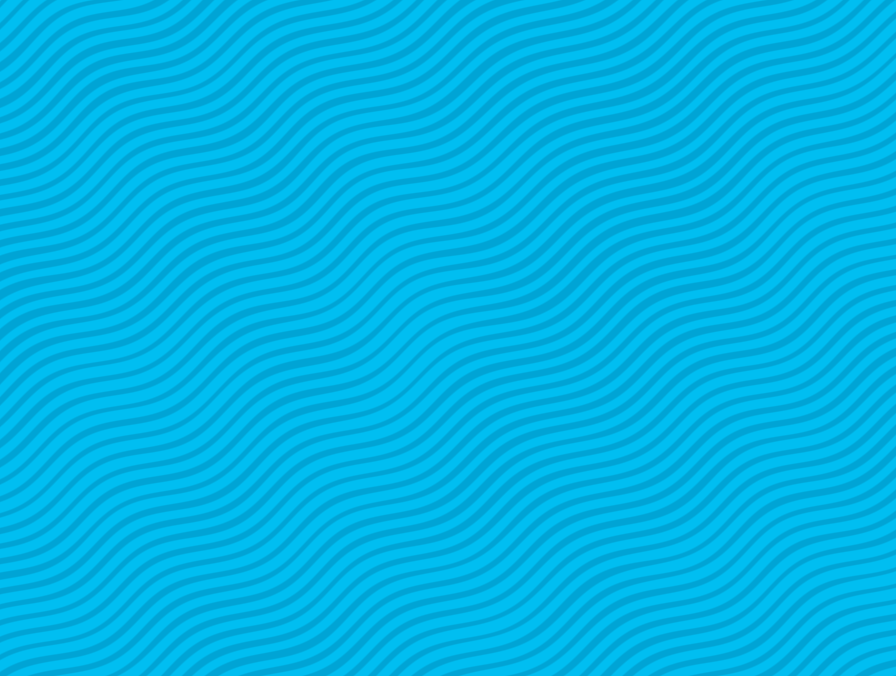
A Shadertoy shader for this pattern:

```glsl
float hash(vec2 p) {
    return fract(sin(dot(p, vec2(127.1, 311.7))) * 43758.5453);
}

float noise(vec2 p) {
    vec2 cell = floor(p), f = fract(p);
    f = f * f * (3.0 - 2.0 * f);
    return mix(mix(hash(cell), hash(cell + vec2(1, 0)), f.x),
               mix(hash(cell + vec2(0, 1)), hash(cell + 1.0), f.x), f.y);
}

void mainImage(out vec4 fragColor, in vec2 fragCoord) {
    vec2 uv = fragCoord / iResolution.x;

    // Wave fronts lean across the rising stripes, with a slow drift
    float drift = 0.03 * (noise(uv * 4.0) - 0.5);
    float phase = 6.28319 * (uv.x + 0.57 * uv.y - 0.666 + drift) / 0.242;
    float height = uv.y - 0.52 * uv.x - 0.0122 * sin(phase);
    height += 0.008 * (noise(uv * 5.0 + 17.0) - 0.5);

    // Stripes swell and thin along their length and from patch to patch
    float stripe = height / 0.0201;
    float row = floor(stripe);
    float width = 0.405 + 0.18 * (noise(vec2(uv.x * 8.0, row)) - 0.5);
    width += 0.2 * (noise(uv * 9.0 + 41.0) - 0.5);
    float edge = abs(fract(stripe) - 0.5) - 0.5 * width;
    float blur = 0.8 * fwidth(stripe);
    float dark = 1.0 - smoothstep(-blur, blur, edge);

    vec3 color = mix(vec3(0.0, 0.745, 0.946), vec3(0.0, 0.645, 0.834), dark);
    fragColor = vec4(color, 1.0);
}
```
